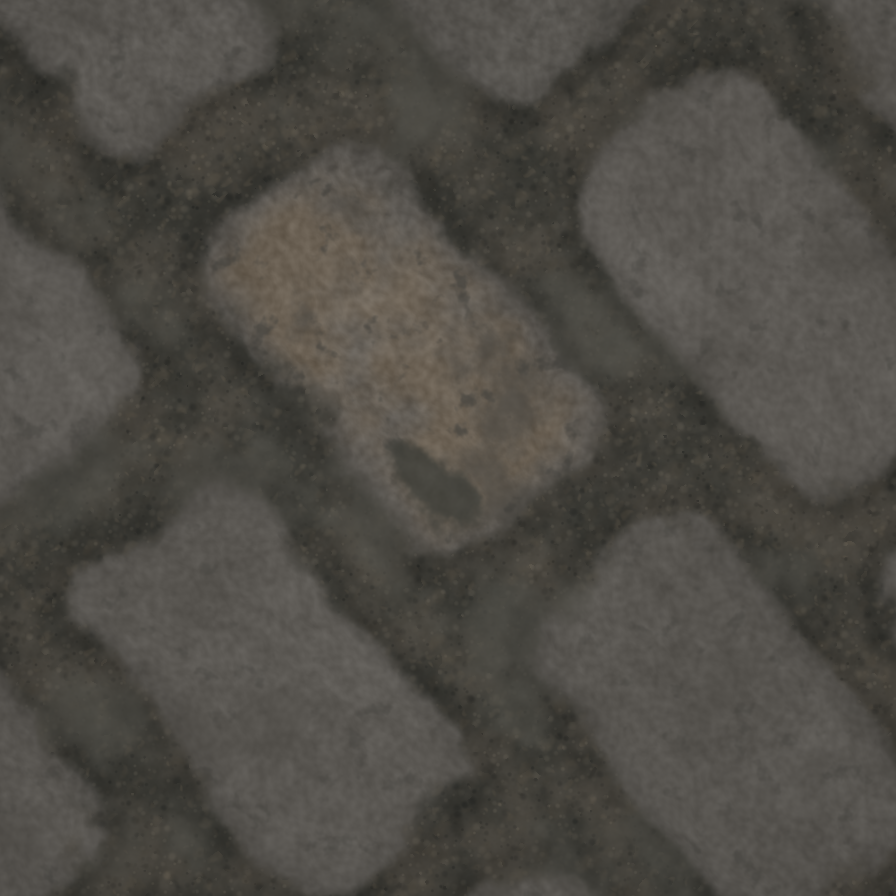
Reproduce this texture procedurally as a Shadertoy shader.

```glsl
vec2 hash2(vec2 p) {
    p = vec2(dot(p, vec2(127.1, 311.7)), dot(p, vec2(269.5, 183.3)));
    return fract(sin(p) * 43758.5);
}

float gradDot(vec2 cell, vec2 offset, vec2 f) {
    float angle = 6.2832 * hash2(cell + offset).x;
    return dot(vec2(cos(angle), sin(angle)), f - offset);
}

// Gradient noise, roughly -0.7 to 0.7
float noise(vec2 p) {
    vec2 i = floor(p), f = p - i;
    vec2 w = f * f * f * (f * (f * 6.0 - 15.0) + 10.0);
    return mix(mix(gradDot(i, vec2(0, 0), f), gradDot(i, vec2(1, 0), f), w.x),
               mix(gradDot(i, vec2(0, 1), f), gradDot(i, vec2(1, 1), f), w.x), w.y);
}

float fbm(vec2 p) {
    float sum = 0.0, amp = 0.6;
    for (int i = 0; i < 4; i++) {
        sum += amp * noise(p);
        p = mat2(1.6, 1.2, -1.2, 1.6) * p + 7.3;
        amp *= 0.55;
    }
    return sum;
}

float roundBox(vec2 p, vec2 halfSize, float radius) {
    vec2 e = abs(p) - halfSize + radius;
    return length(max(e, 0.0)) + min(max(e.x, e.y), 0.0) - radius;
}

// Soft grit: x is coverage, y is a random shade
vec2 grit(vec2 p) {
    vec2 i = floor(p), best = vec2(0);
    for (int y = -1; y <= 1; y++)
    for (int x = -1; x <= 1; x++) {
        vec2 cell = i + vec2(x, y), rnd = hash2(cell + 3.7);
        float radius = 0.25 + 0.5 * rnd.x * rnd.x;
        float cover = smoothstep(radius, radius * 0.2, length(p - cell - hash2(cell)));
        if (cover > best.x) best = vec2(cover, rnd.y);
    }
    return best;
}

vec3 jointColor(vec2 uv, float d) {
    vec3 col = mix(vec3(0.215, 0.213, 0.193), vec3(0.29, 0.276, 0.248),
                   smoothstep(-0.3, 0.3, fbm(uv * 11.0)));

    // Pebbles and specks, brown to grey
    vec2 pebble = grit(uv * 58.0 + 0.5 * noise(uv * 80.0));
    vec3 pebbleColor = mix(vec3(0.19, 0.187, 0.17), vec3(0.365, 0.335, 0.285), pebble.y);
    col = mix(col, pebbleColor, 0.42 * pebble.x);
    vec2 speck = grit(uv * 105.0 + 5.0);
    col += 0.09 * speck.x * (speck.y - 0.45) * vec3(1.1, 1.0, 0.85);
    col += 0.035 * fbm(uv * 55.0);

    // Pale mortar, blending gradually into the soil
    float mortar = smoothstep(-0.02, 0.3, fbm(uv * 5.5 + 12.0) + 0.12 * fbm(uv * 30.0));
    col = mix(col, vec3(0.308, 0.303, 0.278) + 0.045 * fbm(uv * 40.0), 0.72 * mortar);

    // Shade beside the stones
    return col * (1.0 - 0.1 * exp(-pow((d - 0.012) / 0.016, 2.0)));
}

vec3 stoneColor(vec2 uv, vec2 local, vec2 id, float d) {
    float warm = id == vec2(0) ? 1.0 : 0.0;
    vec2 rnd = hash2(id + 21.0);
    vec3 col = mix(vec3(0.338, 0.327, 0.308), vec3(0.367, 0.354, 0.335), rnd.x);
    float ochre = smoothstep(0.005, -0.05, d) * smoothstep(-0.5, 0.15, fbm(uv * 8.0 + 2.0));
    col = mix(col, vec3(0.413, 0.374, 0.324), warm * ochre);

    // Broad tone, then fine grain drawn out along the stone
    float rough = mix(0.9 + 0.4 * rnd.y, 1.6, warm);
    col += 0.05 * fbm(uv * 6.0 + 4.0);
    col += 0.05 * rough * fbm(local * vec2(52.0, 36.0) + id * 5.0);
    col += 0.03 * rough * noise(uv * 115.0);

    // Diffuse stains, heavier on the warm stone, and small blurred pits
    float stain = smoothstep(0.0, 0.4, fbm(uv * 8.0 + 31.0) + 0.25 * fbm(uv * 45.0));
    col = mix(col, vec3(0.285, 0.274, 0.253), (0.35 + 0.3 * warm) * stain);
    float pit = smoothstep(0.16, 0.42, fbm(uv * 26.0 + 17.0));
    col = mix(col, vec3(0.25, 0.246, 0.23), (0.4 + 0.2 * warm) * pit);

    // Mossy hollow near the end of the warm stone
    float hollow = length((local - vec2(-0.075, 0.145)) * vec2(1.3, 0.8))
                 + 0.03 * fbm(uv * 24.0);
    vec3 moss = vec3(0.255, 0.253, 0.23) + 0.05 * fbm(uv * 35.0);
    col = mix(col, moss, 0.9 * warm * smoothstep(0.055, 0.032, hollow));

    // Rounded shoulders fall into shade
    return col * (1.0 - 0.1 * smoothstep(-0.04, 0.006, d));
}

void mainImage(out vec4 fragColor, in vec2 fragCoord) {
    vec2 uv = fragCoord / iResolution.y;

    // Turned paving axes with a wavering outline
    vec2 p = uv - vec2(0.449, 0.622);
    vec2 q = vec2(dot(p, vec2(0.775, 0.632)), dot(p, vec2(0.632, -0.775)));
    q += 0.026 * vec2(noise(uv * 6.0), noise(uv * 6.0 + 40.0));
    q += 0.015 * vec2(fbm(uv * 17.0), fbm(uv * 17.0 + 60.0));

    // Staggered rows of stones
    vec2 pitch = vec2(0.352, 0.56), id;
    id.x = floor(q.x / pitch.x + 0.5);
    q.y -= 0.21 * mod(id.x, 2.0);
    id.y = floor(q.y / pitch.y + 0.5);
    vec2 local = q - id * pitch;
    vec2 rnd = hash2(id + 9.0) - 0.5;
    local -= 0.02 * rnd;
    vec2 halfSize = vec2(0.128, 0.234) + 0.016 * rnd.yx;
    float d = roundBox(local, halfSize, 0.055 + 0.02 * rnd.x);

    // Soil creeps over some rims, so the edge varies in softness
    float creep = smoothstep(0.05, 0.4, fbm(uv * 7.0 + 50.0));
    float rim = d + 0.022 * creep + 0.009 * fbm(uv * 34.0);
    float stone = smoothstep(0.008 + 0.012 * creep, -0.012 - 0.016 * creep, rim);
    vec3 col = mix(jointColor(uv, d), stoneColor(uv, local, id, d), stone);

    // Gentle falloff toward the corners
    vec2 c = uv - 0.5;
    col *= 1.03 - 0.2 * dot(c, c);
    fragColor = vec4(col, 1.0);
}
```
